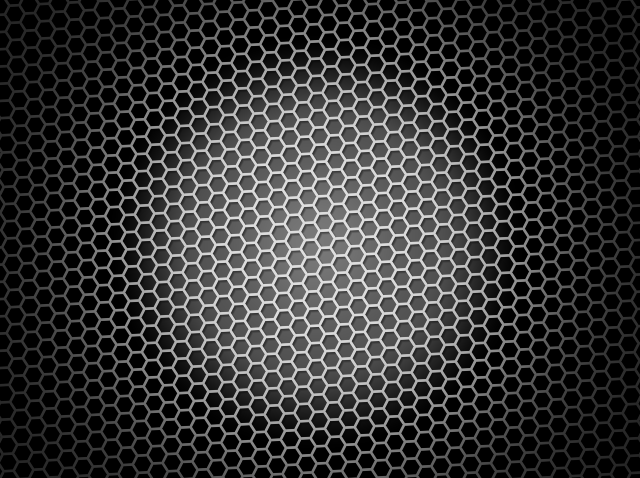
This pattern is drawn by a WebGL 2 fragment shader. Its source:

```glsl
#version 300 es
precision highp float;

uniform vec2 u_resolution;
out vec4 fragColor;

// Offset from the centre of the enclosing flat-topped unit cell
vec2 hexLocal(vec2 p) {
    vec2 period = vec2(sqrt(3.0), 1.0);
    vec2 a = mod(p + 0.5 * period, period) - 0.5 * period;
    vec2 b = mod(p, period) - 0.5 * period;
    return dot(a, a) < dot(b, b) ? a : b;
}

// Distance inward from the cell border
float hexEdge(vec2 p) {
    p = abs(p);
    return 0.5 - max(p.y, 0.866025 * p.x + 0.5 * p.y);
}

void main() {
    vec2 p = (gl_FragCoord.xy - 0.5 * u_resolution) / u_resolution.y;
    float cellSize = 0.036;
    float pixel = 1.0 / (u_resolution.y * cellSize);

    // Slightly tilted honeycomb
    float c = cos(0.052), s = sin(0.052);
    vec2 q = mat2(c, -s, s, c) * (p - vec2(0.0122, -0.0362)) / cellSize;
    vec2 local = hexLocal(q);
    float edge = hexEdge(local);

    // Round spotlight on the back plate
    float r = length(p - vec2(-0.007, -0.007));
    float plate = mix(0.29, 0.47, exp(-r * r / 0.035));
    plate *= 1.0 - smoothstep(0.25, 0.44, r);

    // Soft shadow cast down and to the right by the mesh
    float shadow = 1.0 - smoothstep(-0.02, 0.17, hexEdge(local + vec2(-0.09, 0.11)));
    plate *= 1.0 - 0.42 * shadow;

    // Mesh fades from white to dim grey
    float mesh = mix(0.32, 0.15, smoothstep(0.4, 0.8, r));
    mesh += 0.55 * exp(-pow(r / 0.45, 4.0));
    float line = 1.0 - smoothstep(-0.6 * pixel, 0.6 * pixel, edge - 0.078);

    fragColor = vec4(vec3(mix(plate, mesh, line)), 1.0);
}
```
